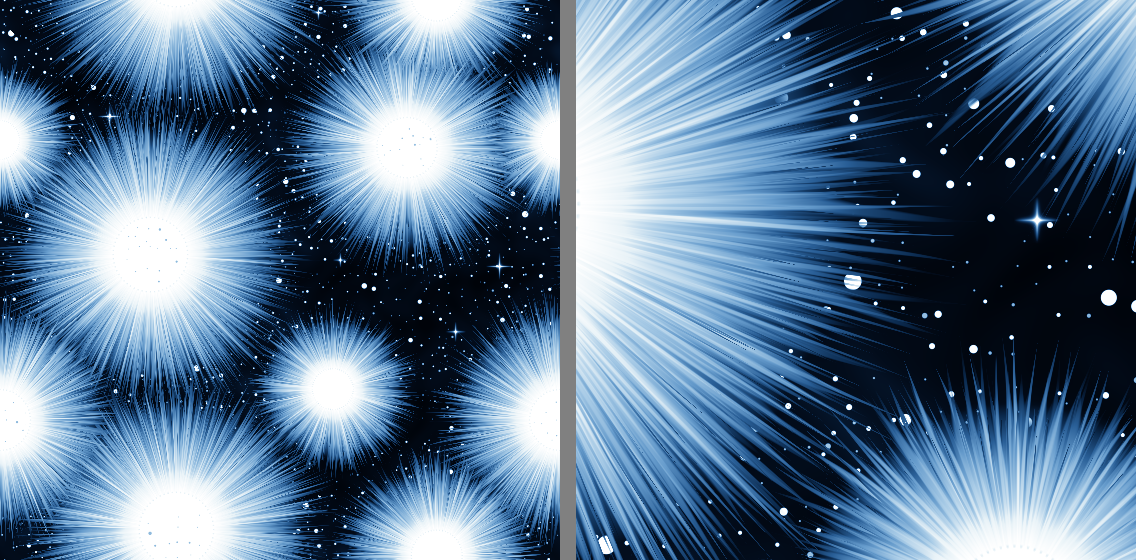
Left, the full canvas; right, a detail of the centre.
Reproduce this pattern procedurally as a Shadertoy shader.

```glsl
// Feathery white-blue star bursts on a dark, speckled night sky.
// Bursts, nebula, dots and sparkles each yield one scalar "light",
// which a single colour ramp turns from black through blue to white.

const float TAU = 6.2831853;

float hash(vec2 p) {
    return fract(sin(dot(p, vec2(127.1, 311.7))) * 43758.5);
}

// Shortest offset on a canvas that repeats every unit
vec2 wrap(vec2 d) { return d - round(d); }

vec3 ramp(float v) {
    vec3 c = mix(vec3(0.0, 0.012, 0.035), vec3(0.01, 0.05, 0.11), clamp(v * 10.0, 0.0, 1.0));
    c = mix(c, vec3(0.04, 0.16, 0.30), clamp(v * 10.0 - 1.0, 0.0, 1.0));
    c = mix(c, vec3(0.16, 0.37, 0.59), clamp(v * 5.0 - 1.0, 0.0, 1.0));
    c = mix(c, vec3(0.40, 0.61, 0.80), clamp(v * 5.0 - 2.0, 0.0, 1.0));
    c = mix(c, vec3(0.65, 0.79, 0.90), clamp(v * 5.0 - 3.0, 0.0, 1.0));
    c = mix(c, vec3(0.91, 0.95, 0.97), clamp(v * 5.0 - 4.0, 0.0, 1.0));
    return mix(c, vec3(1.0), clamp(v * 5.0 - 5.0, 0.0, 1.0));
}

// Centre (xy) and radius (z): staggered columns of two, two and three
vec3 burstPlace(float i) {
    float col = min(floor(i / 2.0), 2.0);
    float row = i - 2.0 * col;
    float count = col < 2.0 ? 2.0 : 3.0;
    vec2 centre = vec2(0.24 * col + 0.05 * col * col, (row + 0.5 * exp2(-2.2 * col)) / count);
    centre += col * col * vec2(0.025 * cos(2.6 * row), -0.0175 * sin(2.6 * row));
    float radius = mix(0.245, 0.16 + 0.04 * cos(2.6 * row + 0.7 * col), abs(col - 1.0));
    return vec3(centre, radius);
}

// Round dots of varied size, one per jittered cell
float dots(vec2 p, float cells, float size, float share, float px) {
    vec2 id = mod(floor(p * cells), cells);
    vec2 jitter = 0.2 + 0.6 * vec2(hash(id + 3.1), hash(id + 7.7));
    float r = size * (0.3 + 0.7 * pow(hash(id + 1.3), 5.0));
    float d = length(fract(p * cells) - jitter) / cells;
    return step(hash(id + 9.2), share) * (1.0 - smoothstep(r - px, r + px, d));
}

// Layers of tapering strands around a glowing core
float burst(vec2 d, float radius, float seed, float px) {
    float r = length(d) / radius;
    if (r > 1.3) return 0.0;
    float turn = atan(d.y, d.x) / TAU + 0.5;
    float light = max(0.0, 1.0 - 1.1 * r * r);
    for (float k = 0.0; k < 9.0; k++) {
        float count = floor((220.0 + 85.0 * k) * radius);
        float x = turn * count + 0.3 * sin(4.0 * r + 2.0 * k + seed);
        vec2 id = vec2(mod(floor(x), count), k + 11.0 * seed);
        float s = r / (0.75 + 0.5 * hash(id));
        float halfWidth = max(0.5 * (1.0 - s * s), 0.001);
        float strand = 1.0 - smoothstep(0.3 * halfWidth, halfWidth, abs(fract(x) - 0.5));
        float tone = 0.38 * (hash(id + 5.3) - 0.5) * smoothstep(0.2, 0.6, r);
        float shade = max(0.12, 1.05 - 0.9 * pow(s, 2.3) + tone);
        light = mix(light, shade, 0.68 * strand * step(s, 1.0));
    }
    // White disc, soft glow and a faint beaded rim
    light += 0.2 * smoothstep(0.5, 0.25, r) + 0.1 * smoothstep(0.28, 0.26, r);
    float bead = smoothstep(0.2, 0.45, abs(fract(turn * 56.0) - 0.5));
    return light - 0.25 * bead * (1.0 - smoothstep(0.0, 0.0015 + px, abs(r - 0.27) * radius));
}

// Crossed needles, with short diagonals on the larger ones
float sparkle(vec2 d, float arm) {
    vec2 a = abs(d), b = abs(vec2(d.x + d.y, d.x - d.y)) * 0.7071;
    float thick = 0.0008 + 0.012 * arm;
    vec2 along = max(vec2(0.0), 1.0 - a / arm);
    vec2 slant = max(vec2(0.0), 1.0 - b / (0.5 * arm));
    float cross4 = dot(along, exp(-a.yx / thick));
    float diagonal = dot(slant, exp(-b.yx / thick)) * smoothstep(0.02, 0.05, arm);
    return 1.1 * cross4 + 0.6 * diagonal + 0.9 * exp(-length(d) / (0.1 * arm));
}

void mainImage(out vec4 fragColor, in vec2 fragCoord) {
    vec2 p = fragCoord / iResolution.y;
    float px = 0.7 / iResolution.y;

    // Nebula from layered sines
    vec2 q = p * TAU;
    float cloud = sin(2.0 * q.x + 1.5 * sin(3.0 * q.y)) * sin(3.0 * q.y + 1.5 * sin(2.0 * q.x));
    float wisp = sin(9.0 * q.x + 2.0 * sin(7.0 * q.y)) * sin(8.0 * q.y + 2.0 * sin(6.0 * q.x));
    float sky = 0.06 + 0.045 * cloud + 0.025 * wisp;

    // Star bursts
    float light = 0.0;
    for (float i = 0.0; i < 7.0; i++) {
        vec3 b = burstPlace(i);
        vec2 d = wrap(p - b.xy);
        float glow = burst(d, b.z, i, px);
        float core = step(0.18, b.z) * (1.0 - smoothstep(0.22, 0.25, length(d) / b.z));
        glow -= 0.6 * core * dots(p, 55.0, 0.0035, 0.6, px);
        light = max(light, glow);
    }

    // Dots in the open sky, gathered in loose clusters
    float open = 1.0 - smoothstep(0.12, 0.35, light);
    float share = 0.5 + 0.2 * cloud;
    float stars = dots(p, 27.0, 0.0058, share, px);
    stars = max(stars, dots(p + 0.37, 44.0, 0.0038, share, px));
    stars = max(stars, 0.6 * dots(p + 0.71, 70.0, 0.002, 0.3, px));
    light = max(light, sky) + 1.15 * stars * open;

    // Sparkles scattered by a low-discrepancy sequence, kept clear of the bursts
    for (float i = 1.0; i < 44.0; i++) {
        vec2 centre = fract(i * vec2(0.7549, 0.5698));
        vec2 d = wrap(p - centre);
        float arm = 0.014 + 0.06 * pow(hash(vec2(i, 4.0)), 2.5);
        if (max(abs(d.x), abs(d.y)) > arm) continue;
        float gap = 1.0;
        for (float j = 0.0; j < 7.0; j++) {
            vec3 b = burstPlace(j);
            gap = min(gap, length(wrap(centre - b.xy)) - b.z);
        }
        if (gap > 0.005) light += sparkle(d, arm);
    }

    fragColor = vec4(ramp(light), 1.0);
}
```
